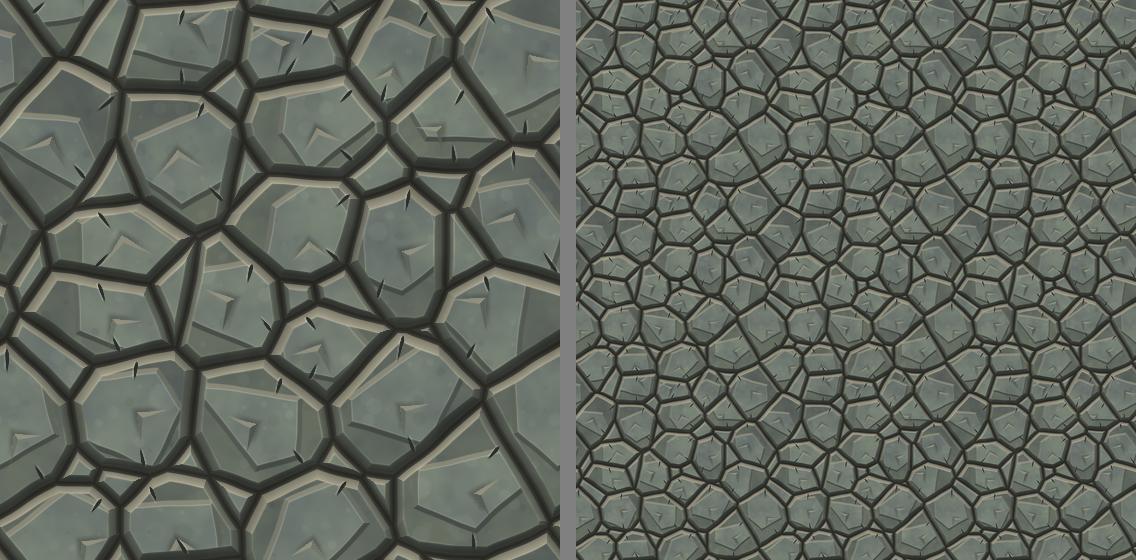
Left, the tile; right, the same tile 3 across and 3 down.
Reproduce this texture procedurally as a Shadertoy shader.

```glsl
// Painted flagstone wall: a wrapping power diagram of large staggered stones,
// with small pebbles wedged where three stones meet. Each stone gets a lit
// bevel, chiselled facets, a spiral-like notch, soft spots and edge cracks.

const vec2 GRID = vec2(4.0, 6.0);   // stones per tile, rows must be even

vec2 hash2(vec2 p) {
    vec3 v = fract(p.xyx * vec3(0.1031, 0.1030, 0.0973));
    v += dot(v, v.yzx + 33.33);
    return fract((v.xx + v.yz) * v.zy);
}

vec2 dir(float a) { return vec2(cos(a), sin(a)); }

// Gradient noise that wraps after n cells
float noise(vec2 p, float n) {
    p *= n;
    vec2 i = floor(p), f = p - i, u = f * f * f * (f * (f * 6.0 - 15.0) + 10.0);
    float corner[4];
    for (int k = 0; k < 4; k++) {
        vec2 o = vec2(k & 1, k >> 1);
        corner[k] = dot(dir(6.2832 * hash2(mod(i + o, n) + n).x), f - o);
    }
    return mix(mix(corner[0], corner[1], u.x), mix(corner[2], corner[3], u.x), u.y);
}

// Soft round blotches, one per cell
float spots(vec2 p, float n) {
    p *= n;
    float sum = 0.0;
    for (int k = 0; k < 9; k++) {
        vec2 c = floor(p) + vec2(k % 3 - 1, k / 3 - 1);
        vec2 h = hash2(mod(c, n) + n * 3.0);
        float r = 0.1 + 0.32 * h.x * h.x;
        sum += (h.y - 0.45) * smoothstep(r, r * 0.7, length(p - c - 0.2 - 0.6 * h.yx));
    }
    return sum;
}

// Stone centre (xy) and its weight (z)
vec3 stone(vec2 cell) {
    vec2 w = mod(cell, GRID), h = hash2(w + 5.0);
    vec2 pos = cell + 0.5 + vec2(0.5 * mod(cell.y, 2.0), 0.0) + (h - 0.5) * vec2(0.6, 0.55);
    return vec3(pos / GRID, (hash2(w + 41.0).x - 0.5) * 0.007);
}

// kind 0: stone; 1 and 2: pebble at the junction with the row above or below
vec3 site(vec2 cell, int kind) {
    if (kind == 0) return stone(cell);
    vec2 h = hash2(mod(cell, GRID) + 23.0 * float(kind));
    if (h.x > 0.5) return vec3(cell / GRID, -9.0);
    vec3 a = stone(cell), b = stone(cell + vec2(1, 0)) - a;
    vec3 c = stone(cell + vec2(mod(cell.y, 2.0), kind == 1 ? 1 : -1)) - a;
    float kb = 0.5 * (dot(b.xy, b.xy) - b.z), kc = 0.5 * (dot(c.xy, c.xy) - c.z);
    vec2 x = vec2(kb * c.y - kc * b.y, kc * b.x - kb * c.x) / (b.x * c.y - b.y * c.x);
    float size = 0.021 + 0.014 * h.y;
    return vec3(a.xy + x, 2.0 * length(x) * size - dot(x, x) + a.z);
}

float power(vec2 p, vec3 s) { return dot(p - s.xy, p - s.xy) - s.z; }

// Slope colour for an outward normal, light from above and a little left
vec3 slope(vec2 n) {
    float l = dot(n, vec2(-0.22, 0.97));
    vec3 c = mix(vec3(0.23, 0.25, 0.23), vec3(0.37, 0.39, 0.35), smoothstep(-0.9, 0.1, l));
    return mix(c, vec3(0.60, 0.585, 0.51), smoothstep(0.1, 0.85, l));
}

void mainImage(out vec4 fragColor, in vec2 fragCoord) {
    vec2 uv = fragCoord / iResolution.xy;
    float soft = max(0.0013, 0.8 / min(iResolution.x, iResolution.y));
    vec2 p = uv + 0.005 * vec2(noise(uv, 11.0), noise(uv, 13.0));

    // Owner of this point
    float row = floor(p.y * GRID.y);
    vec2 home = vec2(floor(p.x * GRID.x - 0.5 * mod(row, 2.0)), row), id = home;
    vec3 own = vec3(0);
    float best = 9.0;
    int ownKind = 0;
    for (int k = 0; k < 75; k++) {
        vec2 cell = home + vec2(k % 5 - 2, (k / 5) % 5 - 2);
        vec3 s = site(cell, k / 25);
        float d = power(p, s);
        if (d < best) { best = d; own = s; id = cell; ownKind = k / 25; }
    }

    // Nearest edge, measured in bevel widths
    float e = 9.0, width = 0.01;
    vec2 n = vec2(0, 1);
    for (int k = 0; k < 75; k++) {
        vec3 s = site(home + vec2(k % 5 - 2, (k / 5) % 5 - 2), k / 25);
        vec2 v = s.xy - own.xy;
        float len = length(v);
        if (len < 0.0001) continue;
        v /= len;
        float w = 0.0125 + 0.002 * v.y + 0.003 * sin(9.0 * v.x + 5.0 * v.y);
        if (ownKind > 0) w *= 0.65;
        float t = ((power(p, s) - best) / (2.0 * len) - 0.0068) / w;
        if (t < e) { e = t; width = w; n = v; }
    }
    float rim = e * width;

    // Mottled face
    vec2 q = p - own.xy, seed = mod(id, GRID) + 60.0, h = hash2(seed);
    float cloud = noise(uv, 7.0) + 0.6 * noise(uv, 17.0) + 0.3 * noise(uv, 41.0);
    vec3 face = mix(vec3(0.395, 0.43, 0.415), vec3(0.475, 0.515, 0.46),
                    clamp(0.55 + 0.8 * cloud - 2.5 * q.y + 0.5 * (h.x - 0.5), 0.0, 1.0));
    face += 0.06 * spots(uv, 13.0) + 0.05 * spots(uv, 27.0);

    if (ownKind == 0) {
        // Raised plate with an open side; lower facets lie beyond its steps
        float step1 = -9.0;
        vec2 n1 = n;
        for (int k = 0; k < 4; k++) {
            vec2 g = hash2(seed + 7.0 * float(k + 1)), m = dir(6.283 * h.y + 1.2 * float(k) + 0.5 * g.x);
            float s = dot(q, m) - (0.038 + 0.032 * g.y) * (1.0 + 0.3 * abs(m.x));
            if (s > step1) { step1 = s; n1 = m; }
        }
        float beyond = smoothstep(-soft, soft, step1);
        vec3 low = mix(face * vec3(0.85, 0.84, 0.83), slope(n1), 0.7 * smoothstep(0.011, 0.008, step1));
        face = mix(face, low, beyond) + 0.09 * smoothstep(0.0025, 0.0, abs(step1));

        // Tapered corner notch
        vec2 g = hash2(seed + 90.0), c = q - (g - 0.5) * 0.04;
        float turn = 1.57 + (g.x - 0.5) * 2.6;
        vec2 ma = dir(turn - 0.75), mb = dir(turn + 0.85);
        float sa = dot(c, ma), sb = dot(c, mb), s = max(sa, sb);
        float band = 0.013 * (1.0 - length(c) / (0.045 + 0.02 * g.y));
        float notch = smoothstep(-soft, soft, s + band) * smoothstep(soft, -soft, s) * step(0.0, band);
        face = mix(face, slope(sa > sb ? ma : mb), 0.8 * notch);
        face *= 1.0 - 0.22 * smoothstep(0.012, 0.0, s) * step(0.0, s) * smoothstep(0.0, 0.01, band);
    }

    // Bevel with a bright inner lip
    vec3 bevel = slope(n) * mix(0.8, 1.06, clamp(e, 0.0, 1.0)) + 0.04 * cloud;
    vec3 col = mix(bevel, face, smoothstep(-soft, soft, rim - width));
    col += vec3(0.10, 0.10, 0.08) * smoothstep(0.0028, 0.0, abs(rim - width)) * (0.6 + cloud);

    // Cracks running in from the rim
    for (int k = 0; k < 2 && ownKind == 0; k++) {
        vec2 g = hash2(seed + 130.0 + 9.0 * float(k)), u = dir(1.57 + 3.1416 * float(k) + 1.8 * (g.x - 0.5));
        float side = dot(q, vec2(-u.y, u.x)) - 0.15 * (rim - 0.02) * (g.y - 0.5);
        float w = 0.0024 * smoothstep(0.042, 0.014, rim) * smoothstep(0.004, 0.014, rim) * step(0.0, dot(q, u));
        col += 0.08 * smoothstep(w + soft, w, abs(side - 0.003)) * step(0.0004, w);
        col = mix(col, vec3(0.17, 0.18, 0.165), smoothstep(w + soft, w, abs(side)) * smoothstep(0.0, 0.001, w));
    }

    // Joints
    vec3 joint = mix(vec3(0.2, 0.21, 0.19), vec3(0.165, 0.155, 0.135), smoothstep(-0.002, -0.006, rim));
    col = mix(joint + 0.03 * cloud, col, smoothstep(-soft, soft, rim));
    fragColor = vec4(col, 1.0);
}
```
